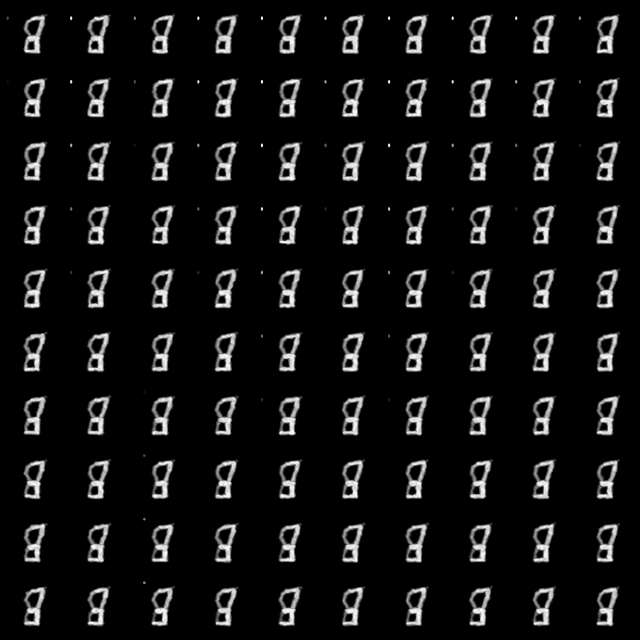
Write a WebGL 2 fragment shader that draws this pattern.

```glsl
#version 300 es
precision highp float;

uniform vec2 u_resolution;
out vec4 outColor;

const float REPEATS = 10.0;
const float PITCH = 30.0;   // cell size in grid units
const float MARGIN = 2.0;   // gap before the first cell
const vec3 INK = vec3(0.96);

float hash(vec2 p) {
    p = fract(p * vec2(0.1031, 0.1137));
    p += dot(p, p.yx + 33.33);
    return fract((p.x + p.y) * p.x * 97.0);
}

float valueNoise(vec2 p) {
    vec2 i = floor(p);
    vec2 f = fract(p);
    f = f * f * (3.0 - 2.0 * f);
    float low = mix(hash(i), hash(i + vec2(1, 0)), f.x);
    float high = mix(hash(i + vec2(0, 1)), hash(i + vec2(1, 1)), f.x);
    return mix(low, high, f.y);
}

// Soft-edged line from a to b
float stroke(vec2 p, vec2 a, vec2 b, float radius, float level) {
    vec2 ab = b - a;
    float t = clamp(dot(p - a, ab) / dot(ab, ab), 0.0, 1.0);
    float d = length(p - a - ab * t);
    return level * (1.0 - smoothstep(radius - 0.6, radius + 0.85, d));
}

float softDot(vec2 p, vec2 center, vec2 radius) {
    return 1.0 - smoothstep(0.3, 1.0, length((p - center) / radius));
}

// Large upper ring: pale on the left, heavy on the right
float upperLoop(vec2 p) {
    float v = stroke(p, vec2(11.4, 8.3), vec2(13.3, 7.0), 0.65, 0.78);
    v = max(v, stroke(p, vec2(13.3, 7.0), vec2(18.4, 6.2), 0.75, 0.97));
    v = max(v, stroke(p, vec2(18.3, 6.6), vec2(17.8, 9.8), 1.0, 0.9));
    v = max(v, stroke(p, vec2(17.8, 9.8), vec2(16.1, 14.5), 0.85, 0.82));
    v = max(v, stroke(p, vec2(11.2, 8.4), vec2(10.4, 11.5), 0.65, 0.66));
    v = max(v, stroke(p, vec2(10.4, 11.5), vec2(12.2, 14.8), 0.65, 0.6));
    return max(v, stroke(p, vec2(18.6, 6.0), vec2(19.8, 5.3), 0.3, 0.4));
}

// Small lower block with a round hole
float lowerLoop(vec2 p, float leftLevel, vec2 holeShift) {
    float v = stroke(p, vec2(12.3, 16.2), vec2(15.8, 16.1), 1.2, 1.0);
    v = max(v, stroke(p, vec2(15.6, 16.6), vec2(15.6, 21.7), 1.1, 1.0));
    v = max(v, stroke(p, vec2(11.2, 17.3), vec2(10.5, 21.2), 0.7, leftLevel));
    v = max(v, stroke(p, vec2(10.6, 22.1), vec2(16.1, 22.2), 0.75, 1.0));
    float hole = softDot(p, vec2(12.7, 19.7) + holeShift, vec2(2.3, 2.2));
    return v * (1.0 - 0.95 * hole);
}

// Upper-left speck: strength set by column, fading down the rows
float fadingSpeck(vec2 p, vec2 cell) {
    float strength[10] = float[10](0.25, 0.95, 0.45, 0.9, 1.3,
                                   0.7, 1.25, 0.9, 0.75, 0.5);
    int column = int(clamp(cell.x, 0.0, REPEATS - 1.0));
    float level = clamp(strength[column] * 1.25 - 0.24 * cell.y, 0.0, 1.0);
    return level * softDot(p, vec2(1.6, 6.6), vec2(0.8, 1.25));
}

// Faint specks low in the third column
float lowSpeck(vec2 p, vec2 cell) {
    float inColumn = step(abs(cell.x - 2.0), 0.5);
    float level = 0.6 * smoothstep(5.0, 9.0, cell.y) * inColumn;
    return level * softDot(p, vec2(6.1, 3.0), vec2(0.9));
}

float glyph(vec2 p, vec2 cell) {
    float columnSeed = hash(vec2(cell.x + 3.0, 7.0));
    float rowSeed = hash(vec2(5.0, cell.y + 11.0));
    float down = cell.y / (REPEATS - 1.0);

    // Small wobble that differs by column and row
    vec2 seed = vec2(columnSeed, rowSeed) * 19.0;
    vec2 wobble = vec2(valueNoise(p * 0.6 + seed),
                       valueNoise(p * 0.6 + seed + 43.0)) - 0.5;
    p += wobble * 0.55;
    p.x -= (columnSeed - 0.5) * 0.3;

    float leftLevel = mix(0.9, 0.55, down) - 0.15 * columnSeed;
    vec2 holeShift = vec2(-0.3 * down, 0.3 * (rowSeed - 0.5));
    float v = max(upperLoop(p), lowerLoop(p, leftLevel, holeShift));
    float grain = valueNoise(p * 0.9 + seed.yx);
    return v * mix(0.84, 1.06, grain);
}

void main() {
    vec2 uv = gl_FragCoord.xy / u_resolution;
    vec2 grid = vec2(uv.x, 1.0 - uv.y) * (REPEATS * PITCH + MARGIN) - MARGIN;
    vec2 cell = floor(grid / PITCH);
    vec2 p = grid - cell * PITCH;

    float specks = max(fadingSpeck(p, cell), lowSpeck(p, cell));
    float value = clamp(max(glyph(p, cell), specks), 0.0, 1.0);
    outColor = vec4(INK * value, 1.0);
}
```
